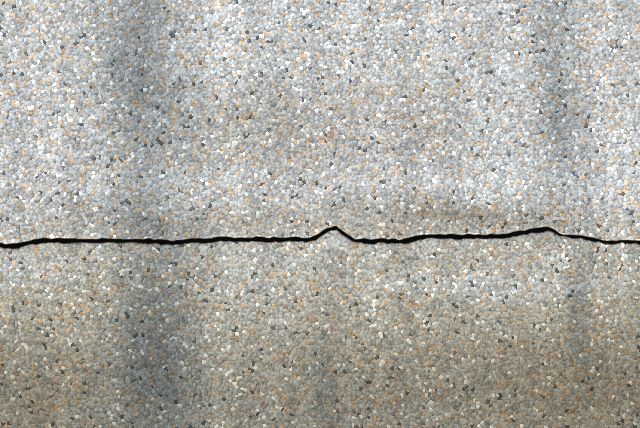
Give the GLSL for this texture, as a Shadertoy shader.

```glsl
// Weathered concrete wall split by one jagged horizontal crack.
// Soft stains and stretched noise colour the wall, cellular pebbles give it
// grit, and a chain of ramps with noisy edges traces the crack.

#define COOL_WALL vec3(0.765, 0.78, 0.785)
#define WARM_WALL vec3(0.665, 0.66, 0.615)
#define SOOT vec3(0.33, 0.365, 0.38)
#define EARTH vec3(0.43, 0.40, 0.33)
#define LIME vec3(0.83, 0.86, 0.88)
#define VOID vec3(0.045, 0.045, 0.04)
#define PEBBLES 140.0
#define GRIT 0.40
#define CRACK_HALF 0.0052
#define JAG 0.0035

float hash(vec2 p) {
    vec3 q = fract(vec3(p.xyx) * 0.1031);
    q += dot(q, q.yzx + 33.33);
    return fract((q.x + q.y) * q.z);
}

float noise(vec2 p) {
    vec2 i = floor(p), f = fract(p);
    f = f * f * (3.0 - 2.0 * f);
    return mix(mix(hash(i), hash(i + vec2(1, 0)), f.x),
               mix(hash(i + vec2(0, 1)), hash(i + vec2(1, 1)), f.x), f.y);
}

float fbm(vec2 p) {
    float sum = 0.0, amp = 0.5;
    for (int i = 0; i < 4; i++) {
        sum += amp * noise(p);
        p = p * 2.03 + 17.3;
        amp *= 0.5;
    }
    return sum / 0.9375;
}

// Soft elliptical blot
float stain(vec2 p, float x, float y, float rx, float ry) {
    vec2 d = (p - vec2(x, y)) / vec2(rx, ry);
    return exp(-dot(d, d));
}

// Nearest pebble: offset to its centre in xy, random identity in z
vec3 pebble(vec2 p) {
    vec2 cell = floor(p);
    vec3 best = vec3(2.0, 2.0, 0.0);
    for (int j = -1; j <= 1; j++)
        for (int i = -1; i <= 1; i++) {
            vec2 c = cell + vec2(i, j);
            vec2 d = c + vec2(hash(c), hash(c + 71.7)) - p;
            if (dot(d, d) < dot(best.xy, best.xy)) best = vec3(d, hash(c + 139.1));
        }
    return best;
}

float ramp(float a, float b, float x) { return clamp((x - a) / (b - a), 0.0, 1.0); }

// Height of the crack's centre line
float crackLine(float x) {
    float y = 0.426 + 0.011 * ramp(0.04, 0.10, x) + 0.004 * ramp(0.44, 0.53, x);
    y -= 0.006 * max(0.0, 1.0 - abs(x - 0.405) / 0.04);
    y += 0.026 * smoothstep(0.725, 0.785, x) - 0.029 * ramp(0.785, 0.83, x);
    y += 0.012 * ramp(0.94, 1.0, x) - 0.003 * ramp(0.85, 0.93, x);
    y += 0.018 * ramp(1.17, 1.275, x) - 0.014 * ramp(1.28, 1.31, x);
    y -= 0.017 * ramp(1.31, 1.43, x);
    return y + 0.003 * (noise(vec2(x * 38.0, 4.0)) - 0.5);
}

vec3 wallColour(vec2 p) {
    vec2 q = p + 0.07 * (vec2(fbm(p * 7.0), fbm(p * 7.0 + 40.0)) - 0.5);
    float streak = fbm(vec2(p.x * 22.0, p.y * 2.0 + 9.0));
    vec3 col = mix(WARM_WALL, COOL_WALL, smoothstep(0.25, 0.62, q.y));
    col *= 0.87 + 0.13 * smoothstep(0.0, 0.3, q.y);

    // Pale mineral bloom
    float lime = 0.40 * stain(q, 0.56, 0.97, 0.18, 0.16) + 0.35 * stain(q, 0.50, 0.59, 0.15, 0.04)
        + 0.35 * stain(q, 1.17, 0.72, 0.09, 0.13) + 0.40 * stain(q, 1.15, 0.335, 0.32, 0.03)
        + 0.30 * stain(q, 1.25, 0.57, 0.35, 0.04) + 0.40 * stain(q, 0.05, 0.385, 0.10, 0.04)
        + 0.25 * stain(q, 0.62, 0.33, 0.12, 0.10);
    col = mix(col, LIME, clamp(lime, 0.0, 1.0));

    // Brown earth
    float earth = 0.50 * stain(q, 1.40, 0.10, 0.27, 0.15) + 0.42 * stain(q, 0.08, 0.06, 0.17, 0.17)
        + 0.24 * stain(q, 0.62, 0.70, 0.22, 0.12) + 0.40 * stain(q, 1.10, 0.49, 0.22, 0.04)
        + 0.24 * stain(q, 0.90, 0.10, 0.35, 0.15) + 0.16 * stain(q, 1.0, 0.72, 0.12, 0.10)
        + 0.18 * stain(q, 0.50, 0.48, 0.32, 0.04);
    col = mix(col, EARTH, clamp(earth * (0.6 + 0.8 * streak), 0.0, 0.8));

    // Blue-grey soot running down
    float soot = 0.52 * stain(q, 0.335, 0.83, 0.095, 0.27) + 0.68 * stain(q, 0.37, 0.16, 0.095, 0.26)
        + 0.36 * stain(q, 1.31, 0.72, 0.06, 0.18) + 0.40 * stain(q, 0.76, 0.08, 0.035, 0.16)
        + 0.34 * stain(q, 1.36, 0.27, 0.035, 0.15) + 0.22 * stain(q, 1.31, 0.97, 0.06, 0.10)
        + 0.16 * stain(q, 0.30, 0.48, 0.12, 0.06);
    col = mix(col, SOOT, clamp(soot * (0.55 + 0.9 * streak), 0.0, 0.85));

    // Trowel ripples on the lower left
    float ripple = sin(270.0 * (p.y + 0.10 * p.x + 0.03 * fbm(p * 9.0)));
    col *= 1.0 + 0.05 * ripple * stain(p, 0.10, 0.31, 0.17, 0.10);
    return col * (0.91 + 0.18 * streak);
}

void mainImage(out vec4 fragColor, in vec2 fragCoord) {
    vec2 p = fragCoord / iResolution.y;
    float px = 1.0 / iResolution.y;
    vec3 col = wallColour(p);

    // Lit pebbles, rusty and white grains, dark pits
    vec3 stone = pebble(p * PEBBLES);
    float relief = 0.45 * (0.48 - length(stone.xy)) + 0.35 * dot(stone.xy, vec2(0.6, -0.8));
    float grit = relief + 0.7 * (stone.z - 0.5) + 0.6 * (noise(p * 260.0) - 0.5);
    col *= 1.0 + GRIT * grit + 0.14 * (fbm(p * 55.0) - 0.5);
    col *= mix(vec3(1), vec3(1.06, 0.93, 0.80), smoothstep(0.80, 0.90, fract(stone.z * 7.31)));
    col += 0.13 * step(0.96, stone.z);
    col *= 1.0 - 0.35 * smoothstep(0.03, 0.01, stone.z);

    // Crack edges, narrower on the falling flanks and at the far right
    float line = crackLine(p.x);
    float slope = (crackLine(p.x + 0.003) - crackLine(p.x - 0.003)) / 0.006;
    float halfWidth = CRACK_HALF * (1.0 - 0.35 * smoothstep(1.24, 1.32, p.x));
    halfWidth *= 1.0 - 0.25 * ramp(0.78, 0.80, p.x) * ramp(0.85, 0.82, p.x);
    float above = p.y - line - halfWidth - JAG * (noise(vec2(p.x * 75.0, 1.0)) - 0.5);
    float below = line - halfWidth - p.y - JAG * (noise(vec2(p.x * 95.0, 8.0)) - 0.5);
    float dist = max(above, below) / sqrt(1.0 + slope * slope);

    // Pale chip beneath the peak, bright upper lip, shaded lower lip
    col = mix(col, LIME, 0.35 * stain(p, 0.795, 0.437, 0.025, 0.012));
    col *= 1.0 + 0.16 * exp(-max(above, 0.0) / 0.004) * step(0.0, above);
    col *= 1.0 - 0.18 * exp(-max(below, 0.0) / 0.004) * step(0.0, below);
    col = mix(col, VOID, smoothstep(px, -px, dist));
    fragColor = vec4(clamp(col, 0.0, 1.0), 1.0);
}
```
